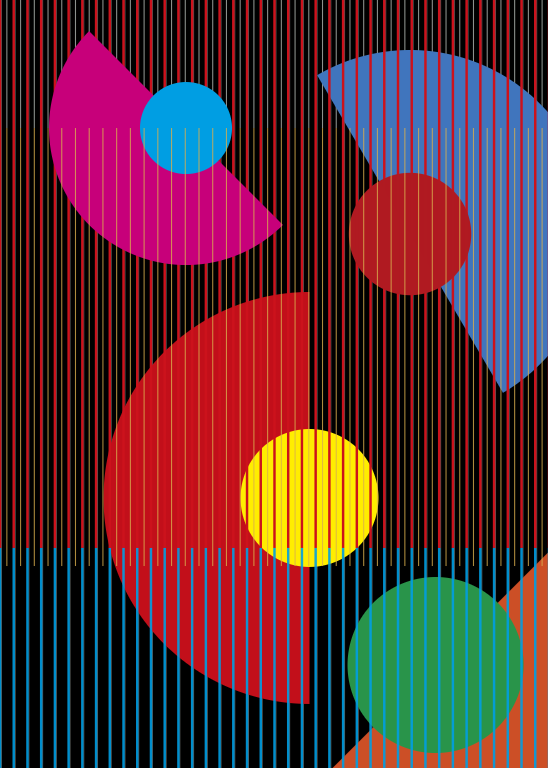
Reproduce this background procedurally as a WebGL 1 fragment shader.

```glsl
precision highp float;
uniform vec2 u_resolution;

const vec3 BLACK = vec3(0.0);
const vec3 RED = vec3(0.76, 0.06, 0.10);
const vec3 DARK_RED = vec3(0.69, 0.10, 0.13);
const vec3 STRIPE_RED = vec3(0.80, 0.07, 0.11);
const vec3 BLUE = vec3(0.25, 0.46, 0.74);
const vec3 CYAN = vec3(0.0, 0.62, 0.89);
const vec3 MAGENTA = vec3(0.78, 0.0, 0.48);
const vec3 YELLOW = vec3(1.0, 0.93, 0.0);
const vec3 GREEN = vec3(0.16, 0.58, 0.29);
const vec3 ORANGE = vec3(0.80, 0.31, 0.15);
const vec3 GOLD = vec3(0.85, 0.68, 0.30);
const vec3 GREY = vec3(0.55, 0.57, 0.55);

const float PERIOD = 0.01787;

// Coverage of a signed distance, softened over one pixel
float cover(float dist, float pixel) {
  return clamp(0.5 - dist / pixel, 0.0, 1.0);
}

float disc(vec2 p, vec2 center, float radius, float pixel) {
  return cover(length(p - center) - radius, pixel);
}

// Disc cut through its center, kept on the side the normal points to
float halfDisc(vec2 p, vec2 center, float radius, vec2 normal, float pixel) {
  vec2 q = p - center;
  return cover(max(length(q) - radius, -dot(q, normal)), pixel);
}

// Repeated vertical lines, keeping their true weight below one pixel
float stripes(float x, float offset, float width, float pixel) {
  float dist = abs(mod(x - offset + 0.5 * PERIOD, PERIOD) - 0.5 * PERIOD);
  float edge = 0.5 * (width + pixel) - dist;
  return clamp(edge / pixel, 0.0, min(1.0, width / pixel));
}

float band(float y, float low, float high, float pixel) {
  return cover(low - y, pixel) * cover(y - high, pixel);
}

void main() {
  float pixel = 1.0 / u_resolution.y;
  vec2 p = gl_FragCoord.xy * pixel;

  vec2 magentaCenter = vec2(0.2422, 0.8333);
  vec2 blueCenter = vec2(0.5339, 0.6953);
  vec2 redCenter = vec2(0.4030, 0.3516);
  vec2 greenCenter = vec2(0.5671, 0.1341);
  float seam = 0.2865;
  float goldTop = 0.8333;
  float goldBottom = 0.2630;

  // Grey hairlines on the ground
  vec3 color = BLACK;
  float hairline = stripes(p.x, 0.5 * PERIOD, 0.0014, pixel);
  color = mix(color, GREY, hairline * band(p.y, goldTop, 2.0, pixel));
  color = mix(color, GREY, 0.6 * stripes(p.x, 0.0019, 0.0013, pixel));

  // Shapes below the red stripes
  color = mix(color, RED, halfDisc(p, redCenter, 0.2682, vec2(-1.0, 0.0), pixel));
  color = mix(color, YELLOW, disc(p, redCenter, 0.0898, pixel));
  color = mix(color, BLUE, halfDisc(p, blueCenter, 0.2396, vec2(0.863, 0.505), pixel));
  color = mix(color, ORANGE, halfDisc(p, greenCenter, 0.34, vec2(0.7071, -0.7071), pixel));
  color = mix(color, GREEN, disc(p, greenCenter, 0.1146, pixel));

  // Red stripes above the seam
  float wide = stripes(p.x, 0.0, 0.0032, pixel);
  color = mix(color, STRIPE_RED, wide * band(p.y, seam, 2.0, pixel));

  // Shapes above the red stripes
  color = mix(color, DARK_RED, disc(p, blueCenter, 0.0797, pixel));
  color = mix(color, MAGENTA, halfDisc(p, magentaCenter, 0.1784, vec2(-0.7071, -0.7071), pixel));
  color = mix(color, CYAN, disc(p, magentaCenter, 0.0599, pixel));

  // Gold hairlines, then cyan stripes below the seam
  color = mix(color, GOLD, 0.8 * hairline * band(p.y, goldBottom, goldTop, pixel));
  color = mix(color, CYAN, 0.9 * wide * band(p.y, -1.0, seam, pixel));

  gl_FragColor = vec4(color, 1.0);
}
```
